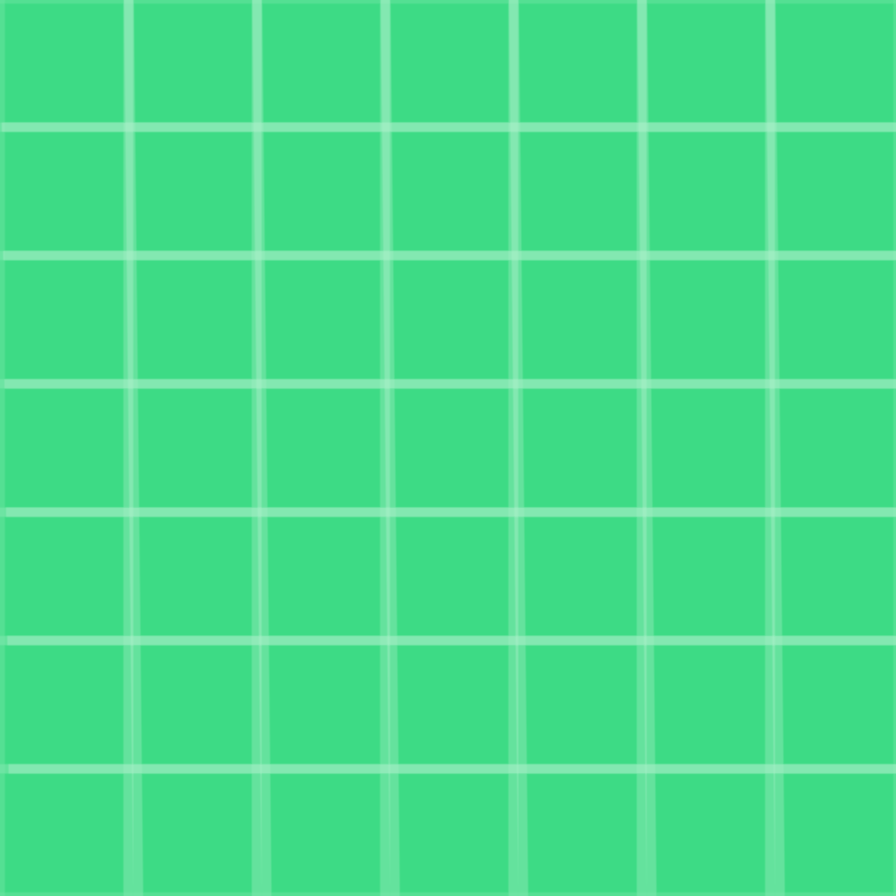
This pattern is drawn by a WebGL 1 fragment shader. Its source:

```glsl
precision highp float;

uniform vec2 u_resolution;

const float PITCH = 0.14323;

// Coverage of evenly spaced lines; borderWeight scales the first and last.
float gridLines(float position, float halfWidth, float soft, float borderWeight) {
  float index = floor(position / PITCH + 0.5);
  float dist = abs(position - index * PITCH);
  float inner = step(0.5, index) * step(index, 6.5);
  return smoothstep(-soft, soft, halfWidth - dist) * mix(borderWeight, 1.0, inner);
}

// Lays a translucent white layer over a colour.
vec3 glaze(vec3 base, float coverage) {
  return mix(base, vec3(1.0), 0.2 * coverage);
}

void main() {
  vec2 uv = gl_FragCoord.xy / u_resolution;
  float down = 1.0 - uv.y;
  float soft = max(0.0015, 0.75 / min(u_resolution.x, u_resolution.y));

  // The second set of uprights drifts right towards the bottom.
  float drift = 0.0006 + 0.0105 * down;
  float upright = gridLines(uv.x, 0.0055, soft, 0.6);
  float leaning = gridLines(uv.x - drift, 0.0055, soft, 0.0);

  // Both level sets coincide; the second starts at the leaning left side.
  float level = gridLines(down + 0.0013, 0.0053, soft, 0.6);
  float levelAgain = gridLines(down + 0.0013, 0.0053, soft, 0.0)
    * smoothstep(-soft, soft, uv.x - drift);

  // A crossing keeps at most three layers of white.
  float layers = max(upright + leaning, level + levelAgain);
  layers += 0.5 * min(upright + leaning, level + levelAgain);

  vec3 color = vec3(0.24, 0.86, 0.52);
  color = glaze(color, clamp(layers, 0.0, 1.0));
  color = glaze(color, clamp(layers - 1.0, 0.0, 1.0));
  color = glaze(color, clamp(layers - 2.0, 0.0, 1.0));
  gl_FragColor = vec4(color, 1.0);
}
```
